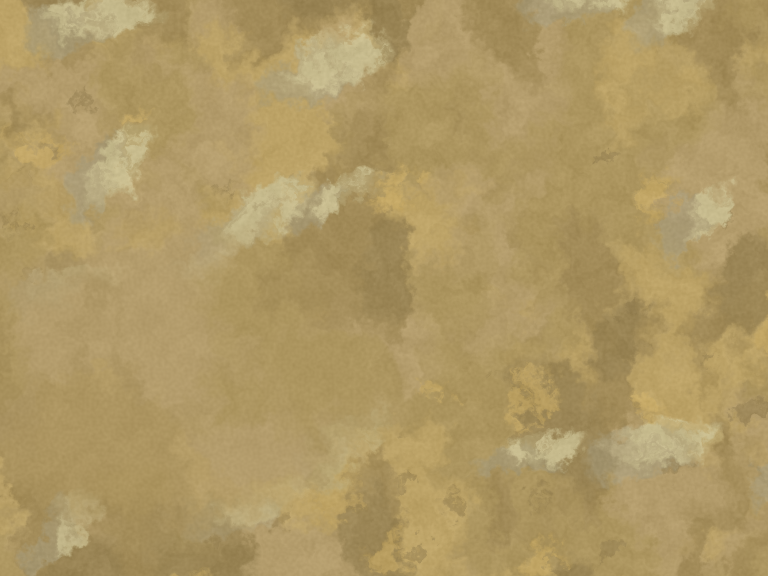
Give the GLSL for this texture, as a WebGL 1 fragment shader.

```glsl
precision highp float;
// Weathered ochre paint: sand and olive clouds with crumbly pale dabs.
// Gradient-noise clouds give the ground; scattered ellipses give the olive,
// gold, grey and cream dabs. A coarse and a fine warp crumble every edge.

uniform vec2 u_resolution;

const vec3 SAND  = vec3(0.674, 0.585, 0.372);
const vec3 ROSE  = vec3(0.705, 0.614, 0.424);
const vec3 OCHRE = vec3(0.738, 0.638, 0.402);
const vec3 SHADE = vec3(0.632, 0.543, 0.345);
const vec3 OLIVE = vec3(0.592, 0.510, 0.325);
const vec3 GOLD  = vec3(0.800, 0.680, 0.400);
const vec3 GREY  = vec3(0.655, 0.615, 0.490);
const vec3 CREAM = vec3(0.785, 0.740, 0.560);
const vec3 UMBER = vec3(0.555, 0.475, 0.300);

const float RAGGED  = 0.034;              // reach of the coarse edge warp
const float CRUMBLE = 0.021;              // reach of the fine edge warp
const float MOTTLE  = 0.038;              // mid-scale brightness variation
const float GRAIN   = 0.026;              // finest brightness variation
const float DAB_SOFTNESS = 0.36;          // edge width as part of the radius
const vec2 CALM_CENTRE = vec2(0.30, 0.33);
const vec2 CALM_SCALE  = vec2(0.80, 1.20);
const vec2 GREY_SHIFT  = vec2(0.045, 0.025);

vec2 hash2(vec2 cell) {
  vec3 h = fract(cell.xyx * vec3(0.1031, 0.1030, 0.0973));
  h += dot(h, h.yzx + 33.33);
  return fract((h.xx + h.yz) * h.zy);
}

mat2 rotation(float angle) {
  float c = cos(angle), s = sin(angle);
  return mat2(c, -s, s, c);
}

float cornerRamp(vec2 cell, vec2 offset) {
  float angle = 6.2832 * hash2(cell).x;
  return dot(vec2(cos(angle), sin(angle)), offset);
}

float gradientNoise(vec2 p) {
  vec2 cell = floor(p), f = fract(p);
  vec2 w = f * f * f * (f * (f * 6.0 - 15.0) + 10.0);
  vec2 e = vec2(1.0, 0.0);
  float low  = mix(cornerRamp(cell, f), cornerRamp(cell + e, f - e), w.x);
  float high = mix(cornerRamp(cell + e.yx, f - e.yx), cornerRamp(cell + 1.0, f - 1.0), w.x);
  return mix(low, high, w.y);
}

float fbm(vec2 p) {
  float sum = 0.0, amplitude = 1.0;
  mat2 turn = 2.0 * rotation(0.6);
  for (int i = 0; i < 4; i++) {
    sum += amplitude * gradientNoise(p);
    p = turn * p + 17.3;
    amplitude *= 0.55;
  }
  return sum;
}

vec2 warp(vec2 p) {
  return vec2(fbm(p + 3.0), fbm(p + 41.0));
}

// Coverage of ellipses, at most one per grid cell, near a common direction.
float dabs(vec2 p, float size, vec2 radii, float angle, float share, float seed) {
  vec2 home = floor(p / size);
  float cover = 0.0;
  for (int y = -1; y <= 1; y++) {
    for (int x = -1; x <= 1; x++) {
      vec2 cell = home + vec2(float(x), float(y));
      vec2 place = hash2(cell + seed);
      vec2 kind = hash2(cell + seed + 57.0);
      vec2 d = p - (cell + 0.1 + 0.8 * place) * size;
      d = rotation(angle + 0.9 * (kind.y - 0.5)) * d;
      d /= radii * mix(0.6, 1.3, fract(kind.y * 7.0));
      float dab = smoothstep(0.0, DAB_SOFTNESS, 1.0 - length(d));
      cover = max(cover, dab * step(kind.x, share));
    }
  }
  return cover;
}

void main() {
  vec2 p = gl_FragCoord.xy / u_resolution.y;
  vec2 q = p + RAGGED * warp(p * 9.0) + CRUMBLE * warp(p * 42.0);
  float calm = length((q - CALM_CENTRE) * CALM_SCALE);
  float activity = smoothstep(0.20, 0.40, calm);

  // Ground: broad clouds, the darker ones drawn out vertically
  float blush = fbm(q * 2.6 + 8.0);
  float light = fbm(q * vec2(3.0, 3.6) + 23.0);
  float dark = fbm(q * vec2(4.2, 2.2) + 61.0);
  vec3 color = mix(SAND, ROSE, smoothstep(-0.14, 0.14, blush));
  color = mix(color, OCHRE, smoothstep(0.02, 0.32, light) * mix(0.5, 1.0, activity));
  color = mix(color, SHADE, smoothstep(0.02, 0.28, dark) * mix(0.5, 1.0, activity));

  // Dabs: olive shadows, gold, dark flecks, then grey-flanked cream
  float olive = dabs(q, 0.30, vec2(0.075, 0.13), 0.15, 0.58, 5.0);
  float gold = dabs(q, 0.20, vec2(0.055, 0.040), 0.60, 0.45, 19.0);
  float fleck = dabs(q, 0.11, vec2(0.024, 0.016), 0.80, 0.30, 33.0);
  float grey = dabs(q + GREY_SHIFT, 0.27, vec2(0.092, 0.042), 0.50, 0.70, 71.0);
  float cream = dabs(q, 0.27, vec2(0.092, 0.042), 0.50, 0.70, 71.0);
  float wear = smoothstep(-0.35, 0.20, fbm(q * 20.0 + 90.0));
  color = mix(color, OLIVE, 0.85 * olive * activity);
  color = mix(color, GOLD, 0.60 * gold * wear * activity);
  color = mix(color, UMBER, 0.50 * fleck * wear * activity);
  color = mix(color, GREY, 0.60 * grey * activity);
  color = mix(color, CREAM, 0.95 * cream * mix(0.4, 1.0, wear) * activity);

  // Surface: crumbly mottling and grain
  color += MOTTLE * fbm(q * 24.0 + 11.0) * mix(0.55, 1.0, activity);
  color += GRAIN * gradientNoise(p * 150.0);
  gl_FragColor = vec4(color, 1.0);
}
```
